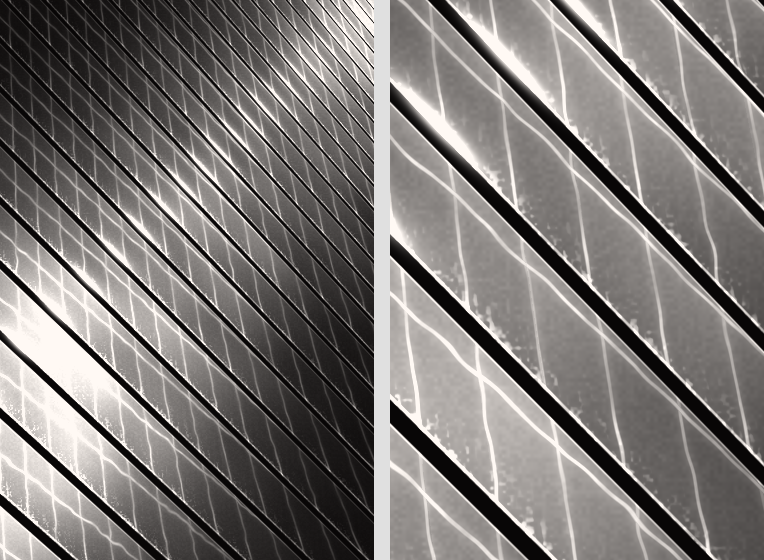
Left, the full canvas; right, a detail of the centre.
Give the GLSL for this pattern, as a WebGL 1 fragment shader.

```glsl
precision highp float;

uniform vec2 u_resolution;

const vec3 INK = vec3(0.030, 0.022, 0.022);
const vec3 SILVER = vec3(1.0, 0.975, 0.955);

float hash(vec2 cell) {
  return fract(sin(dot(cell, vec2(127.1, 311.7))) * 43758.5453);
}

float noise(vec2 p) {
  vec2 cell = floor(p);
  vec2 t = fract(p);
  t = t * t * (3.0 - 2.0 * t);
  float low = mix(hash(cell), hash(cell + vec2(1.0, 0.0)), t.x);
  float high = mix(hash(cell + vec2(0.0, 1.0)), hash(cell + vec2(1.0, 1.0)), t.x);
  return mix(low, high, t.y);
}

// Sloping bands that converge toward the upper right.
float bandCoord(vec2 p) {
  float drop = (1.0 - p.y - 1.0603 * p.x) / (1.0 - p.x / 4.948);
  float depth = 0.892 - drop;
  return depth / (0.1638 - 0.0568 * depth);
}

// Upright seams that lean and tighten with height.
float seamCoord(vec2 p) {
  float lean = 0.03 + 0.46 * p.x + 0.236 * p.x * p.x;
  return (p.x + p.y * lean - 0.0055) / 0.0495;
}

float nearestLine(float x) {
  return abs(fract(x + 0.5) - 0.5);
}

float stroke(float dist, float halfWidth, float blur) {
  return 1.0 - smoothstep(max(halfWidth - blur, 0.0), halfWidth + blur, dist);
}

float bell(float x, float width) {
  return exp(-x * x / (width * width));
}

// Signed offset from the diagonal where light glances off the bands.
float ridgeOffset(vec2 p) {
  return 1.0 - p.y + 0.97 * p.x - 0.651;
}

float ambientLight(vec2 p, float ridge) {
  float sheen = 0.40 * bell(ridge - 0.08, 0.33);
  float pool = 0.62 * bell(length(p - vec2(0.0, 0.23)), 0.36);
  float corner = 0.45 * bell(length(p - vec2(0.67, 0.98)), 0.12);
  return 0.025 + sheen + pool + corner;
}

void main() {
  vec2 p = gl_FragCoord.xy / u_resolution.y;
  float pixel = 1.0 / u_resolution.y;

  float band = bandCoord(p);
  float seam = seamCoord(p);
  float bandPixel = length(vec2(bandCoord(p + vec2(pixel, 0.0)) - band,
                                bandCoord(p + vec2(0.0, pixel)) - band));
  float seamPixel = length(vec2(seamCoord(p + vec2(pixel, 0.0)) - seam,
                                seamCoord(p + vec2(0.0, pixel)) - seam));
  float within = fract(band);
  float row = floor(band);
  float ridge = ridgeOffset(p);

  // Metal panels with cloudy shading
  float cloud = noise(p * vec2(9.0, 8.0) + row * 3.7);
  float panel = hash(vec2(floor(seam), row));
  float light = ambientLight(p, ridge);
  float tone = light * (0.72 + 0.42 * cloud + 0.12 * panel);
  tone *= 0.88 + 0.22 * within;

  // Worn grid lines
  float wobble = noise(p * 60.0) - 0.5;
  float wear = noise(p * vec2(130.0, 45.0) + row * 5.1);
  float seamDist = nearestLine(seam + 0.07 * wobble + 0.10 * (hash(vec2(row, 8.0)) - 0.5));
  float crossDist = nearestLine(band - 0.9 * p.x + 0.5 + 0.05 * wobble);
  float seamLine = stroke(seamDist, 0.025, seamPixel) * (0.35 + 0.65 * wear);
  seamLine *= 0.65 + 0.6 * bell(within - 0.15, 0.3);
  float crossLine = stroke(crossDist, 0.016, bandPixel) * (0.45 + 0.55 * wear);
  float halo = bell(seamDist, 0.10) + bell(crossDist, 0.06);
  float gridGain = 0.14 + 0.55 * sqrt(light);
  tone += gridGain * (0.75 * max(seamLine, crossLine) + 0.12 * halo);

  // Fine scratches rising from each band edge
  float scratch = noise(vec2(seam * 16.0, band * 9.0));
  float speck = noise(p * 420.0);
  float fringe = exp(-max(within - 0.07, 0.0) * 9.0);
  float spatter = smoothstep(0.62, 0.95, 0.5 * (scratch + speck) + 0.22 * fringe);
  tone += spatter * fringe * (0.12 + 0.75 * light);
  tone += (speck - 0.5) * 0.07 * sqrt(light);

  // Dark gaps with bright lips
  float gap = stroke(nearestLine(band), 0.068, bandPixel);
  float upperLip = stroke(abs(within - 0.085), 0.013, bandPixel);
  float lowerLip = stroke(abs(within - 0.925), 0.009, bandPixel);
  float lipGain = 0.18 + 0.65 * sqrt(light);
  tone += lipGain * (upperLip * (0.55 + 0.45 * wear) + 0.55 * lowerLip);
  tone *= 1.0 - gap;

  // Glints where the ridge crosses a band edge
  float lipOffset = fract(band + 0.4) - 0.5;
  float glint = bell(ridge, 0.042) * bell(lipOffset, 0.075);
  float bloom = bell(ridge, 0.09) * bell(lipOffset, 0.24);
  tone += 1.15 * glint + 0.22 * bloom * (1.0 - gap);

  vec3 color = mix(INK, SILVER, clamp(tone, 0.0, 1.0));
  gl_FragColor = vec4(color, 1.0);
}
```
